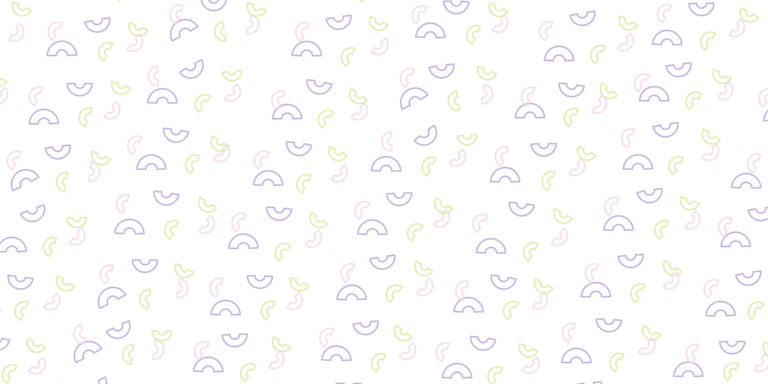
Write a Shadertoy shader that draws this pattern.

```glsl
// Scattered outlined half rings in pale violet, pink and lime on white.
// A motif of six half rings repeats on a sheared, jittered grid; each ring
// is the thin outline of an annular sector distance function.

const float ROWS = 6.0;                   // motif rows over the canvas height
const float PITCH = 1.9;                  // column spacing in row heights
const float SHEAR = 0.3;                  // sideways drift from row to row
const float STROKE = 0.0115;              // half width of the outline
const float HALF_SWEEP = 1.53;            // half the opening angle of a ring

const vec3 PAPER  = vec3(1.0);
const vec3 VIOLET = vec3(0.75, 0.68, 0.85);
const vec3 PINK   = vec3(0.96, 0.85, 0.92);
const vec3 LIME   = vec3(0.87, 0.92, 0.66);

// The motif: place, turn, outer radius and ink of each half ring
const int COUNT = 6;
const vec2 PLACE[COUNT] = vec2[](
    vec2(0.0, 0.0), vec2(0.19, -0.58), vec2(0.61, -0.06),
    vec2(0.83, -0.67), vec2(1.14, 0.06), vec2(-0.44, -0.69));
const float TURN[COUNT] = float[](0.0, 3.14, 1.05, 2.62, -2.27, 1.13);
const float RADIUS[COUNT] = float[](0.227, 0.195, 0.152, 0.152, 0.152, 0.152);
const vec3 INK[COUNT] = vec3[](VIOLET, VIOLET, LIME, LIME, PINK, PINK);

vec3 hash3(vec3 p) {
    p = fract(p * vec3(0.1031, 0.1030, 0.0973));
    p += dot(p, p.yxz + 33.33);
    return fract((p.xxy + p.yxx) * p.zyx);
}

vec2 rotate(vec2 p, float angle) {
    float c = cos(angle), s = sin(angle);
    return vec2(c * p.x - s * p.y, s * p.x + c * p.y);
}

// Signed distance to an annular sector centred on the +y axis
float sectorDistance(vec2 p, float halfSweep, float inner, float outer) {
    float middle = 0.5 * (inner + outer);
    float halfBand = 0.5 * (outer - inner);
    p = rotate(vec2(abs(p.x), p.y), halfSweep);
    float band = abs(length(p) - middle) - halfBand;
    float cap = length(vec2(p.x, max(0.0, abs(middle - p.y) - halfBand)));
    return max(band, cap * sign(p.x));
}

// Coverage of the outline of a half ring bulging towards +y
float halfRing(vec2 p, float turn, float radius, float soft) {
    p = rotate(p, -turn);
    p.y += 0.48 * radius;
    float d = abs(sectorDistance(p, HALF_SWEEP, 0.4 * radius, radius));
    return 1.0 - smoothstep(-soft, soft, d - STROKE);
}

// Lays one motif over the colour below it
vec3 drawMotif(vec3 colour, vec2 p, vec2 cell, float soft) {
    float extraTurn = step(0.87, hash3(vec3(cell, 91.0)).x) * 0.5;
    for (int i = 0; i < COUNT; i++) {
        vec3 rnd = hash3(vec3(cell, float(i) + 7.0)) - 0.5;
        vec2 q = p - PLACE[i] - 0.1 * rnd.xy;
        float wobble = i == 0 ? 0.04 : 0.35;
        float turn = TURN[i] + extraTurn + wobble * rnd.z;
        colour = mix(colour, INK[i], halfRing(q, turn, RADIUS[i], soft));
    }
    return colour;
}

// Centre of a motif: sheared grid, columns alternately raised and lowered
vec2 motifAnchor(vec2 cell) {
    vec2 jitter = hash3(vec3(cell, 3.0)).xy - 0.5;
    float lift = mod(cell.x, 2.0) * 0.24 - 0.12;
    vec2 base = vec2(cell.x * PITCH + SHEAR * cell.y - 0.5, cell.y + 0.35 + lift);
    return base + jitter * vec2(0.2, 0.1);
}

void mainImage(out vec4 fragColor, in vec2 fragCoord) {
    float pixel = ROWS / iResolution.y;
    vec2 p = fragCoord * pixel;
    float soft = max(pixel, 0.008);
    vec3 colour = PAPER;

    // Visit the motifs of the neighbouring cells
    for (int j = -1; j <= 1; j++) {
        float row = floor(p.y) + float(j);
        float column = floor((p.x - SHEAR * row + 0.5) / PITCH);
        for (int i = -1; i <= 1; i++) {
            vec2 cell = vec2(column + float(i), row);
            colour = drawMotif(colour, p - motifAnchor(cell), cell, soft);
        }
    }
    fragColor = vec4(colour, 1.0);
}
```
